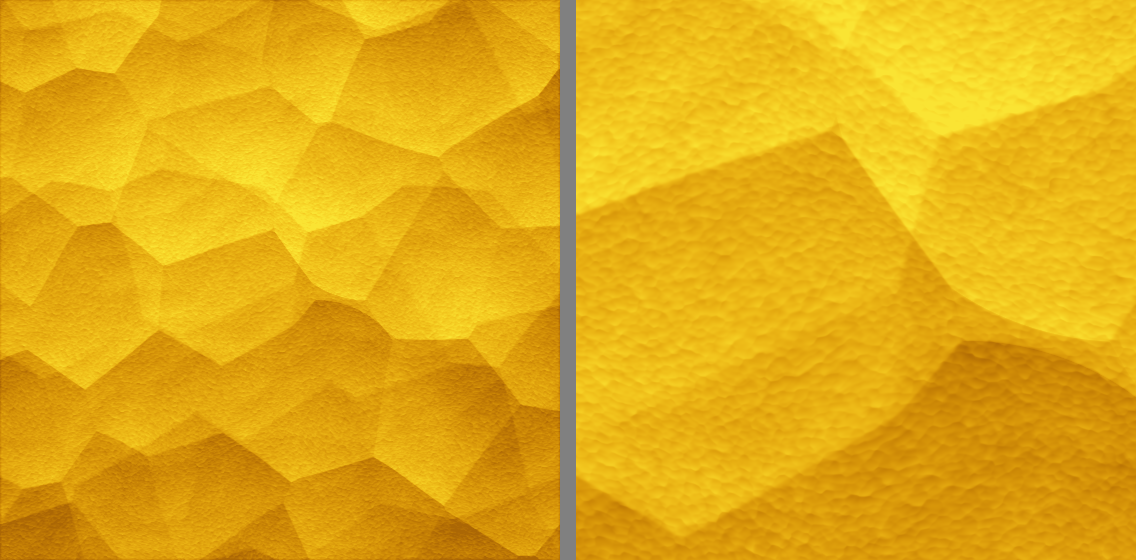
Left, the full canvas; right, a detail of the centre.
This texture is drawn by a three.js fragment shader. Its source:

```glsl
// Crumpled gold leaf: overlapping angular facets, each dark at the top and bright
// at the bottom, under a soft glow. Cellular noise makes the facets, the creases
// and the fine grain; layered warped sines add cloudy stains.

varying vec2 vUv;

// Colour ramp: GOLD_DARK + GOLD_RISE * tone + GOLD_BEND * tone^2
const vec3 GOLD_DARK = vec3(0.76, 0.49, 0.02);
const vec3 GOLD_RISE = vec3(0.33, 0.35, 0.03);
const vec3 GOLD_BEND = vec3(-0.12, 0.0, 0.11);

const float BASE_TONE = 0.03;
const float GLOW_STRENGTH = 0.72;
const vec2 GLOW_CENTRE = vec2(0.46, 0.69);
const vec2 GLOW_FALLOFF = vec2(1.45, 1.95);

// Lattices are turned so that the facets come to points above and below
const float FACET_SCALE = 4.9;
const float FACET_ANGLE = 0.72;
const float FACET_STRENGTH = 0.46;
const float FACET_SHARPNESS = 180.0;
const float UNDER_SCALE = 4.1;
const float UNDER_ANGLE = 1.15;
const float UNDER_STRENGTH = 0.25;
const float UNDER_SHARPNESS = 120.0;

const float CREASE_STRENGTH = 0.12;
const float CLOUD_STRENGTH = 0.06;
const float GRAIN_SCALE = 190.0;
const float GRAIN_STRENGTH = 0.2;
const float SOFT = 6.0;

const float CELL_JITTER = 0.8;
const float CELL_VARIETY = 0.4;
const float CELL_TILT = 1.1;
const float RIM_WIDTH = 0.004;
const float RIM_SHADE = 0.22;

vec2 hash2(vec2 p) {
  return fract(sin(vec2(dot(p, vec2(127.1, 311.7)),
                        dot(p, vec2(269.5, 183.3)))) * 43758.5);
}

mat2 turn(float angle) {
  float c = cos(angle);
  float s = sin(angle);
  return mat2(c, s, -s, c);
}

// Cellular shading around zero: every cell is a tilted plane, darker towards up.
// Exponential weights blend neighbours, so sharpness also smooths the edges.
float facets(vec2 p, vec2 up, float sharpness) {
  vec2 cell = floor(p);
  float tone = 0.0;
  float total = 0.0;
  for (int y = -1; y <= 1; y++) {
    for (int x = -1; x <= 1; x++) {
      vec2 id = cell + vec2(float(x), float(y));
      vec2 rel = p - id - 0.5 - CELL_JITTER * (hash2(id) - 0.5);
      vec2 trait = hash2(id + 37.0) - 0.5;
      vec2 slope = up + CELL_TILT * trait.y * vec2(up.y, -up.x);
      // The offset keeps the weights within float range
      float weight = exp(sharpness * (0.25 - dot(rel, rel)));
      tone += weight * (CELL_VARIETY * trait.x - dot(rel, slope));
      total += weight;
    }
  }
  return tone / max(total, 1e-30);
}

// Facets on a turned lattice, still lit along the canvas.
float turnedFacets(vec2 p, float angle, float sharpness) {
  mat2 rotation = turn(angle);
  return facets(rotation * p, rotation * vec2(0.0, 1.0), sharpness);
}

// Layered sines, each octave turned and bent by the one before.
float clouds(vec2 p) {
  float sum = 0.0;
  float amplitude = 1.0;
  for (int i = 0; i < 5; i++) {
    sum += amplitude * sin(p.x) * sin(p.y);
    p = mat2(1.28, 0.96, -0.96, 1.28) * p + sin(p.yx * 0.9) + 1.7;
    amplitude *= 0.65;
  }
  return sum;
}

void main() {
  vec2 bend = 0.006 * sin(vUv.yx * 21.0 + 2.0 * sin(vUv * 13.0));

  // Broad light
  vec2 fromGlow = (vUv - GLOW_CENTRE) * GLOW_FALLOFF;
  float tone = BASE_TONE + GLOW_STRENGTH * exp(-dot(fromGlow, fromGlow));

  // Two sheets of facets
  vec2 sheet = vUv + 0.4 * bend;
  tone += FACET_STRENGTH * turnedFacets(sheet * FACET_SCALE + 3.0, FACET_ANGLE, FACET_SHARPNESS);
  tone += UNDER_STRENGTH * turnedFacets(sheet * UNDER_SCALE + 21.4, UNDER_ANGLE, UNDER_SHARPNESS);

  // Stains and soft creases, slightly uphill to the right
  vec2 slanted = turn(-0.4) * vUv;
  tone += CLOUD_STRENGTH * clouds(slanted * vec2(8.0, 12.0));
  tone += CREASE_STRENGTH * turnedFacets((slanted + 3.0 * bend) * vec2(12.0, 19.0), 0.5, SOFT);

  // Fine embossed grain in two sizes
  vec2 grainPos = (vUv + bend) * GRAIN_SCALE * vec2(1.0, 1.25);
  tone += GRAIN_STRENGTH * turnedFacets(grainPos, 0.35, SOFT);
  tone += GRAIN_STRENGTH * turnedFacets(grainPos * 0.6 + 9.0, 0.9, SOFT);

  // Thin worn rim
  vec2 inset = min(vUv, 1.0 - vUv);
  tone -= RIM_SHADE * (1.0 - smoothstep(0.0, RIM_WIDTH, min(inset.x, inset.y)));

  tone = clamp(tone, -0.25, 1.15);
  gl_FragColor = vec4(GOLD_DARK + tone * (GOLD_RISE + tone * GOLD_BEND), 1.0);
}
```
